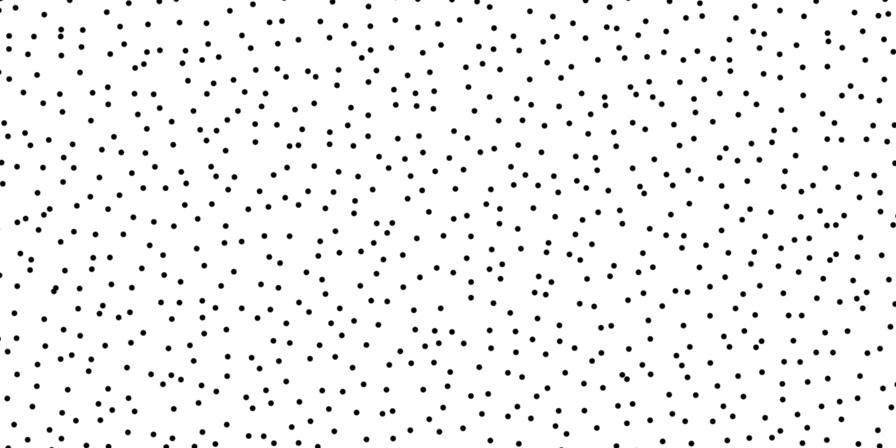
Give the GLSL for this pattern, as a WebGL 1 fragment shader.

```glsl
precision highp float;
// Small black dots scattered evenly but irregularly over white paper.
// Cellular noise: a staggered lattice is bent by layered sines, each node is
// nudged inside a disc, and the distance to the nearest node draws the dot.

uniform vec2 u_resolution;

const float TAU = 6.2831853;
const float CELLS_PER_HEIGHT = 19.4;
const vec2 PITCH = vec2(1.0746, 0.9306);  // triangular lattice, one node per unit area
const float NUDGE = 0.41;                 // largest shift of a node, in cells
const float DOT_RADIUS = 0.121;           // in cells
const vec3 PAPER = vec3(1.0);
const vec3 INK = vec3(0.0);

vec2 hash2(vec2 p) {
  vec2 k = vec2(dot(p, vec2(127.1, 311.7)), dot(p, vec2(269.5, 183.3)));
  return fract(sin(k) * 43758.545);
}

// Slow shear that hides the lattice rows while keeping the density.
vec2 bend(vec2 p) {
  return 0.55 * sin(0.37 * p.yx + vec2(0.6, 2.1))
       + 0.30 * sin(0.61 * p.yx + vec2(3.7, 1.2));
}

// Uniform random offset inside a disc.
vec2 discOffset(vec2 id, float radius) {
  vec2 h = hash2(id);
  float angle = TAU * h.x;
  return radius * sqrt(h.y) * vec2(cos(angle), sin(angle));
}

// Distance from p to the nearest scattered node.
float nearestNode(vec2 p, float nudge) {
  vec2 q = (p - bend(p)) / PITCH;
  float nearest = 10.0;
  for (int j = -1; j <= 1; j++) {
    float row = floor(q.y) + float(j);
    float stagger = 0.5 * mod(row, 2.0);
    for (int i = -1; i <= 1; i++) {
      float column = floor(q.x - stagger) + float(i);
      vec2 base = (vec2(column + stagger, row) + 0.5) * PITCH;
      vec2 node = base + bend(base) + discOffset(vec2(column, row) + 17.0, nudge);
      nearest = min(nearest, distance(p, node));
    }
  }
  return nearest;
}

// Disc coverage with a soft edge.
float dotMask(float dist, float radius, float softness) {
  return 1.0 - smoothstep(radius - softness, radius + softness, dist);
}

void main() {
  float pixel = CELLS_PER_HEIGHT / u_resolution.y;
  vec2 p = gl_FragCoord.xy * pixel;
  float ink = dotMask(nearestNode(p, NUDGE), DOT_RADIUS, pixel);
  gl_FragColor = vec4(mix(PAPER, INK, ink), 1.0);
}
```
